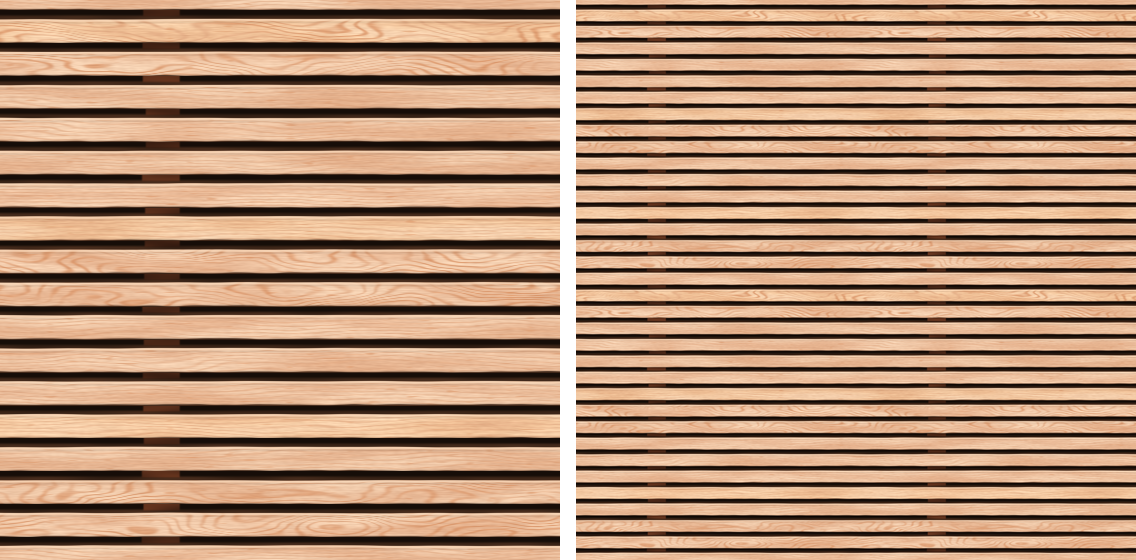
Left: one tile. Right: repeated 2 by 2.
Reproduce this texture procedurally as a WebGL 1 fragment shader.

```glsl
precision highp float;
uniform vec2 u_resolution;

const float SLATS = 17.0;
const float SLAT_OFFSET = 0.69;   // height of the first slat's lower edge, in pitches
const float SLAT_TOP = 0.735;     // share of the pitch covered by wood
const float TAU = 6.2831853;

const vec3 WOOD = vec3(0.925, 0.755, 0.625);
const vec3 WOOD_DARK = vec3(0.88, 0.66, 0.51);
const vec3 WOOD_LIGHT = vec3(0.975, 0.85, 0.73);
const vec3 WOOD_YELLOW = vec3(0.965, 0.79, 0.61);
const vec3 RESIN = vec3(0.84, 0.54, 0.35);
const vec3 SHADOW = vec3(0.085, 0.052, 0.03);
const vec3 LEDGE = vec3(0.27, 0.165, 0.105);
const vec3 POST = vec3(0.34, 0.175, 0.10);

float hash(float n) {
  return fract(sin(n * 12.9898 + 4.137) * 43758.5453);
}

vec2 gradient(vec2 cell, float period, float seed) {
  float n = mod(cell.x, period) + cell.y * 17.31 + seed * 7.77;
  float angle = TAU * hash(n);
  return vec2(cos(angle), sin(angle));
}

// Gradient noise that wraps along x after a whole period.
float noise(vec2 p, float period, float seed) {
  vec2 c = floor(p);
  vec2 f = p - c;
  vec2 w = f * f * f * (f * (f * 6.0 - 15.0) + 10.0);
  vec2 e = vec2(1.0, 0.0);
  float a = dot(gradient(c, period, seed), f);
  float b = dot(gradient(c + e.xy, period, seed), f - e.xy);
  float d = dot(gradient(c + e.yx, period, seed), f - e.yx);
  float g = dot(gradient(c + e.xx, period, seed), f - e.xx);
  return mix(mix(a, b, w.x), mix(d, g, w.x), w.y);
}

// Stretched noise: whole cells across the canvas, any density up the slat.
float streak(float x, float v, vec2 density, float seed) {
  return noise(vec2(x, v) * density, density.x, seed);
}

float band(float x, float lo, float hi, float soft) {
  return smoothstep(lo - soft, lo + soft, x) - smoothstep(hi - soft, hi + soft, x);
}

// Growth rings: straight on plain slats, arched on figured ones.
float rings(float x, float v, float figure, float seed) {
  float warp = streak(x, v, vec2(5.0, 1.3), seed) * mix(1.6, 7.0, figure);
  warp += streak(x, v, vec2(16.0, 4.0), seed + 3.0) * mix(0.35, 0.8, figure);
  float phase = v * mix(9.0, 4.5, figure) + warp + seed;
  return pow(0.5 + 0.5 * sin(TAU * phase), 3.0);
}

vec3 slatColor(float x, float v, float id) {
  float seed = id + 1.0;
  float figured = 1.0 - step(1.5, mod(id, 7.0));
  float yellow = 1.0 - step(0.5, abs(mod(id, 6.0) - 3.0));
  float figure = mix(0.25 * hash(seed * 2.3), 0.65 + 0.35 * hash(seed), figured);

  // Tone of the whole slat and slow drift along it
  vec3 color = mix(WOOD, WOOD_YELLOW, yellow * 0.85);
  color *= 1.0 + vec3(0.03, 0.045, 0.06) * (hash(seed * 5.1) - 0.5);
  float drift = streak(x, v, vec2(4.0, 2.0), seed + 20.0);
  color = mix(color, WOOD_LIGHT, clamp(0.2 + drift, 0.0, 0.7));
  color = mix(color, WOOD_DARK, clamp(0.12 - drift, 0.0, 0.6));

  // Rings, resin streaks and fine fibres
  float patches = smoothstep(-0.25, 0.35, streak(x, v, vec2(6.0, 1.5), seed + 40.0));
  float grain = rings(x, v, figure, seed);
  color = mix(color, WOOD_DARK, grain * mix(0.45, 0.6, figured));
  color = mix(color, RESIN, grain * patches * mix(0.12, 0.5, figured));
  float fibre = streak(x, v, vec2(18.0, 20.0), seed + 60.0);
  fibre += 0.7 * streak(x, v, vec2(70.0, 26.0), seed + 80.0);
  color *= 1.0 + vec3(0.05, 0.075, 0.09) * fibre;
  float fleck = smoothstep(0.3, 0.6, streak(x, v, vec2(28.0, 13.0), seed + 100.0));
  return mix(color, RESIN, fleck * 0.4);
}

// Shaded ledge below, darkness above, and the upright post behind.
vec3 gapColor(float x, float v, float id, float pixel) {
  float depth = (v - SLAT_TOP) / (1.0 - SLAT_TOP);
  float ledge = 1.0 - smoothstep(0.2, 0.6, depth);
  float mottle = streak(x, v, vec2(9.0, 3.0), id + 120.0);
  vec3 color = mix(SHADOW, LEDGE, ledge * (0.85 + 0.5 * mottle));
  float left = 0.257 + 0.008 * (hash(id + 31.0) - 0.5);
  float post = band(x, left, 0.321, 0.0015 + pixel);
  float lit = (0.65 + 0.4 * hash(id + 9.0)) * (1.0 + 0.5 * mottle);
  return mix(color, POST * lit, post * smoothstep(0.15, 0.45, depth));
}

void main() {
  vec2 uv = gl_FragCoord.xy / u_resolution;
  float pixel = 0.5 / u_resolution.x;
  float soft = 0.5 * SLATS / u_resolution.y + 0.008;
  float row = uv.y * SLATS - SLAT_OFFSET;
  float id = mod(floor(row), SLATS);
  float v = fract(row);

  // Slightly uneven sawn edges
  float wobble = 0.02 * streak(uv.x, 0.5, vec2(11.0, 1.0), id + 140.0);
  float top = SLAT_TOP + 0.03 * (hash(id + 50.0) - 0.5) + wobble;
  float bottom = 0.025 + 0.025 * streak(uv.x, 0.5, vec2(23.0, 1.0), id + 160.0);

  // Face with a bright upper lip and a shaded lower arris
  vec3 wood = slatColor(uv.x, v, id);
  wood = mix(wood, WOOD_LIGHT, 0.75 * band(v, top - 0.065, top, soft));
  wood *= 1.0 - 0.07 * band(v, top - 0.13, top - 0.075, soft);
  wood *= mix(0.86, 1.0, smoothstep(bottom, bottom + 0.06, v));

  vec3 gap = gapColor(uv.x, v, id, pixel);
  gl_FragColor = vec4(mix(gap, wood, band(v, bottom, top, soft)), 1.0);
}
```
